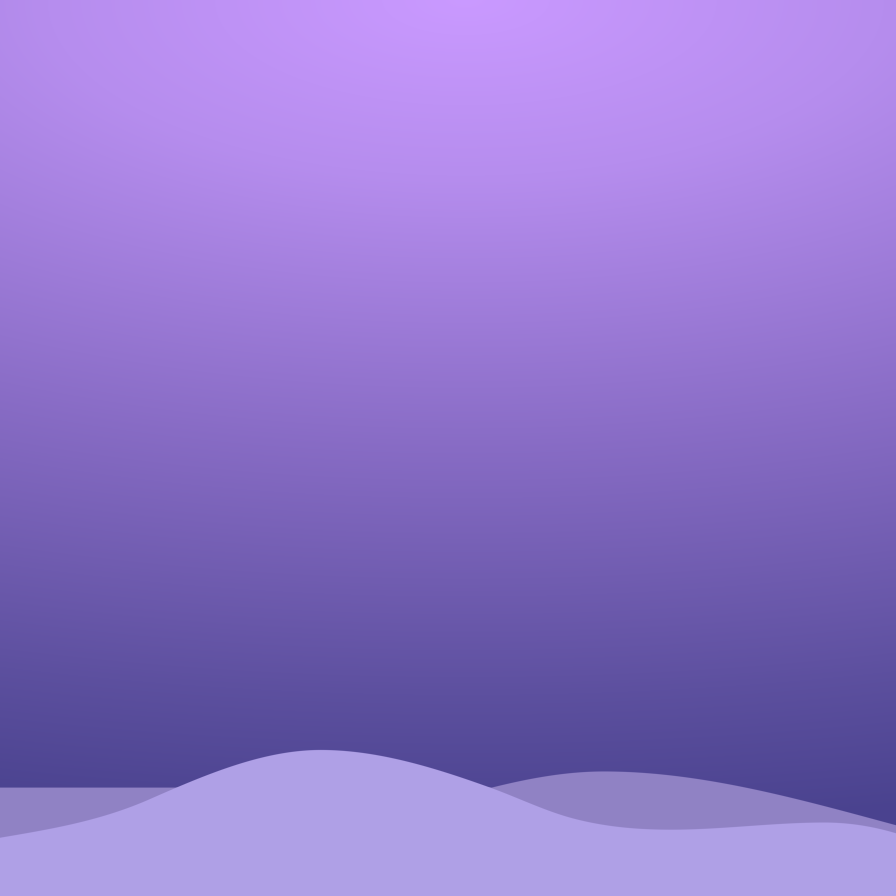
Write a Shadertoy shader that draws this background.

```glsl
// Cubic curve through two points: each is (x, height, slope)
float curve(float x, vec3 a, vec3 b) {
    float span = b.x - a.x;
    float t = clamp((x - a.x) / span, 0.0, 1.0);
    float ease = t * t * (3.0 - 2.0 * t);
    float bend = t * (1.0 - t) * (a.z * (1.0 - t) - b.z * t);
    return mix(a.y, b.y, ease) + span * bend;
}

float frontHill(float x) {
    vec3 knots[8] = vec3[8](
        vec3(0.0, 0.065, 0.17), vec3(0.167, 0.108, 0.44),
        vec3(0.358, 0.163, 0.0), vec3(0.547, 0.121, -0.36),
        vec3(0.638, 0.087, -0.27), vec3(0.749, 0.074, 0.0),
        vec3(0.92, 0.082, 0.0), vec3(1.0, 0.070, -0.3));
    float height = knots[0].y;
    for (int i = 0; i < 7; i++) {
        if (x >= knots[i].x) height = curve(x, knots[i], knots[i + 1]);
    }
    return height;
}

float backHill(float x) {
    vec3 crest = vec3(0.674, 0.139, 0.0);
    return x < crest.x
        ? curve(x, vec3(0.549, 0.121, 0.25), crest)
        : curve(x, crest, vec3(1.0, 0.079, -0.27));
}

// Wide glow falling away from the top edge
vec3 sky(vec2 uv) {
    float d = length((uv - vec2(0.52, 1.0)) * vec2(0.42, 1.0));
    vec3 color = mix(vec3(0.79, 0.60, 1.0), vec3(0.71, 0.55, 0.93), clamp(d / 0.2, 0.0, 1.0));
    color = mix(color, vec3(0.53, 0.42, 0.77), clamp((d - 0.2) / 0.3, 0.0, 1.0));
    color = mix(color, vec3(0.36, 0.31, 0.62), clamp((d - 0.5) / 0.28, 0.0, 1.0));
    return mix(color, vec3(0.29, 0.26, 0.56), clamp((d - 0.78) / 0.14, 0.0, 1.0));
}

// Coverage below a hill line, softened over about one pixel
float below(float y, float height) {
    float soft = 0.75 / iResolution.y;
    return 1.0 - smoothstep(-soft, soft, y - height);
}

void mainImage(out vec4 fragColor, in vec2 fragCoord) {
    vec2 uv = fragCoord / iResolution.xy;
    vec3 color = sky(uv);

    // Hills, far to near
    color = mix(color, vec3(0.565, 0.51, 0.77), below(uv.y, backHill(uv.x)));
    color = mix(color, vec3(0.686, 0.627, 0.902), below(uv.y, frontHill(uv.x)));

    fragColor = vec4(color, 1.0);
}
```
